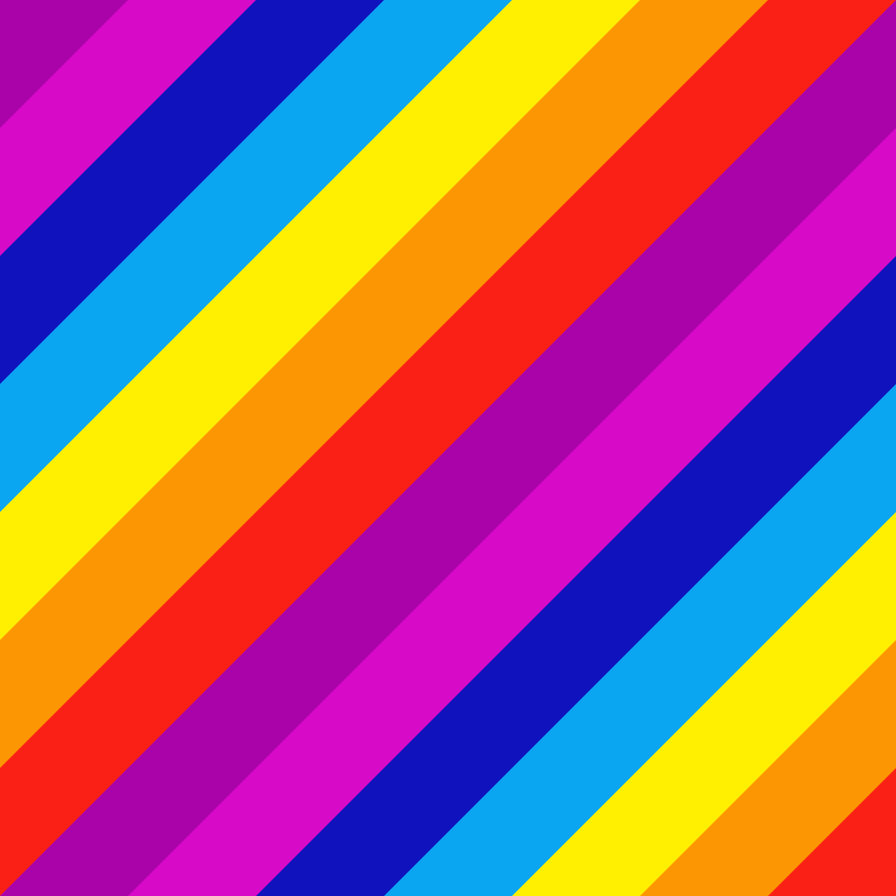
Write a Shadertoy shader that draws this pattern.

```glsl
// Seven flat rainbow stripes of equal width rising to the right at 45 degrees.
// The diagonal coordinate x - y runs through one full colour cycle per canvas
// side, so the stripes wrap on both axes; edges are blended over about a pixel.

const int STRIPES = 7;

// Flat colour of a stripe; the index wraps around the cycle.
vec3 stripeColor(int index) {
    vec3 palette[STRIPES] = vec3[STRIPES](
        vec3(0.667, 0.012, 0.663),  // purple
        vec3(0.839, 0.039, 0.780),  // magenta
        vec3(0.060, 0.070, 0.740),  // deep blue
        vec3(0.040, 0.650, 0.950),  // sky blue
        vec3(1.000, 0.941, 0.008),  // yellow
        vec3(0.990, 0.590, 0.010),  // orange
        vec3(0.984, 0.125, 0.082)   // red
    );
    return palette[(index + STRIPES) % STRIPES];
}

void mainImage(out vec4 fragColor, in vec2 fragCoord) {
    vec2 uv = fragCoord / iResolution.xy;

    // Position across the stripes, one unit per stripe
    float across = fract(uv.x - uv.y) * float(STRIPES);

    // Signed distance to the nearest boundary, and half a pixel in stripe units
    float boundary = floor(across + 0.5);
    float halfPixel = 0.5 * float(STRIPES) * length(1.0 / iResolution.xy);
    float blend = smoothstep(-halfPixel, halfPixel, across - boundary);

    // Blend the two stripes that meet there
    int next = int(boundary);
    vec3 color = mix(stripeColor(next - 1), stripeColor(next), blend);
    fragColor = vec4(color, 1.0);
}
```
